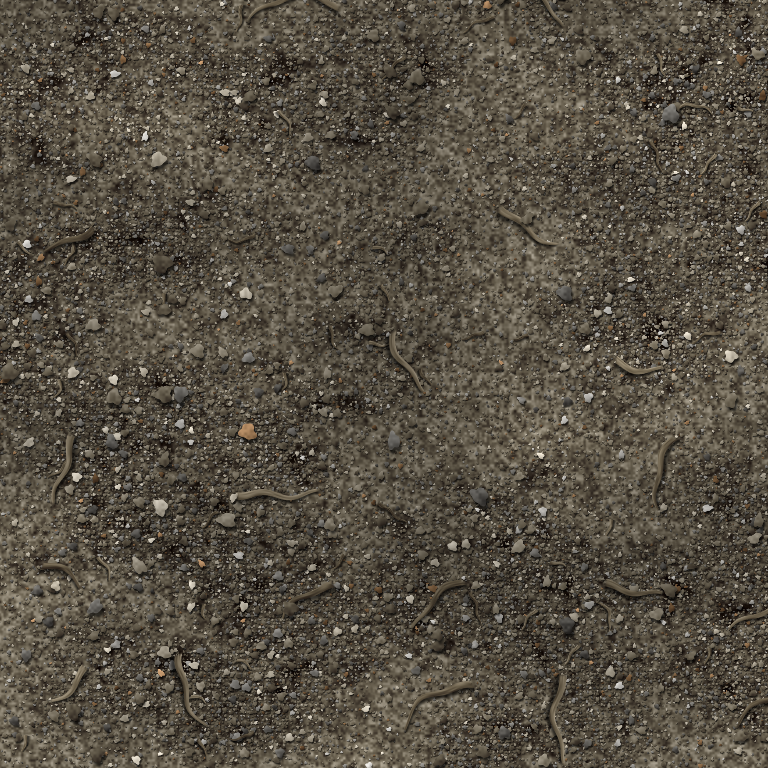
Reproduce this texture procedurally as a Shadertoy shader.

```glsl
// Dry, gritty soil: blotchy earth covered by layers of grains and pebbles,
// each lit from above with a small cast shadow, and strewn with bent twigs.
// Stones and twigs are scattered on jittered grids, from fine to coarse.

float hash(vec2 p) {
    return fract(sin(dot(p, vec2(127.1, 311.7))) * 43758.5453);
}

float noise(vec2 p) {
    vec2 i = floor(p), f = fract(p);
    f = f * f * (3.0 - 2.0 * f);
    return mix(mix(hash(i), hash(i + vec2(1, 0)), f.x),
               mix(hash(i + vec2(0, 1)), hash(i + vec2(1, 1)), f.x), f.y);
}

float fbm(vec2 p) {
    float sum = 0.0, amp = 0.5;
    for (int i = 0; i < 5; i++) {
        sum += amp * noise(p);
        p = mat2(1.6, 1.2, -1.2, 1.6) * p + 7.3;
        amp *= 0.5;
    }
    return sum;
}

mat2 rotation(float a) {
    return mat2(cos(a), sin(a), -sin(a), cos(a));
}

// Warm grey-brown of a given brightness
vec3 earth(float v) {
    return max(vec3(v, v - 0.03, v - 0.05 - 0.04 * smoothstep(0.1, 0.4, v)), 0.015);
}

// Loose areas hold more stones and darker gaps than trodden ones
float looseness(vec2 uv) {
    return smoothstep(0.25, 0.75, 0.6 * noise(uv * vec2(6, 9)) + 0.4 * noise(uv * vec2(17, 23) + 4.0));
}

// Irregular rounded outline, negative inside
float stoneShape(vec2 p, float radius, float seed) {
    p = rotation(seed * 6.283) * p;
    p.y *= 1.0 + 0.6 * fract(seed * 7.0);
    float a = atan(p.y, p.x);
    return length(p) - radius * (1.0 + 0.15 * sin(3.0 * a + seed * 40.0) + 0.09 * sin(5.0 * a + seed * 90.0));
}

void scatterStones(inout vec3 col, vec2 uv, float cells, float density, float brightest) {
    vec2 p = uv * cells;
    float aa = 0.55 * cells / iResolution.y;
    for (int y = -1; y <= 1; y++)
    for (int x = -1; x <= 1; x++) {
        vec2 cell = floor(p) + vec2(x, y), id = cell + cells * 1.7;
        float seed = hash(id + 3.1);
        vec2 center = cell + 0.2 + 0.6 * vec2(hash(id + 11.3), hash(id + 23.9));
        if (hash(id) > density * (0.45 + 1.1 * looseness(center / cells))) continue;

        float radius = mix(0.2, 0.46, hash(id + 37.7));
        vec2 q = p - center;
        float shadow = stoneShape(q + vec2(-0.1, 0.22) * radius * 2.0, radius, seed);
        col *= 1.0 - 0.62 * smoothstep(0.08 + aa, -0.08 - aa, shadow);

        float pick = hash(id + 51.1), kind = hash(id + 67.3);
        float tone = mix(0.27, 0.54, pick) + (brightest - 0.54) * pow(pick, 7.0);
        tone += 0.11 * dot(q / radius, vec2(-0.4, 0.9));
        tone += 0.14 * (noise(uv * 260.0 + seed * 50.0) - 0.5);
        vec3 stone = earth(tone);
        if (kind < 0.22) stone = mix(stone, vec3(tone - 0.03), 0.7);
        if (kind > 0.94) stone *= vec3(1.08, 0.88, 0.7);
        col = mix(col, stone, smoothstep(aa, -aa, stoneShape(q, radius, seed)));
    }
}

void scatterTwigs(inout vec3 col, vec2 uv, float cells, float density, float width) {
    vec2 p = uv * cells;
    float aa = 0.6 * cells / iResolution.y;
    for (int y = -1; y <= 1; y++)
    for (int x = -1; x <= 1; x++) {
        vec2 cell = floor(p) + vec2(x, y), id = cell + cells * 5.3;
        if (hash(id) > density) continue;
        vec2 center = cell + 0.3 + 0.4 * vec2(hash(id + 9.1), hash(id + 17.7));
        float seed = hash(id + 29.3), halfLength = mix(0.18, 0.42, hash(id + 41.9));
        vec2 q = rotation(3.1416 * seed) * (p - center);
        q.y += (hash(id + 53.3) - 0.5) * 2.4 * q.x * q.x + 0.025 * sin(q.x * 14.0 + seed * 30.0);

        // Tapered body with fibres along it
        float t = q.x / halfLength;
        float w = width * (0.75 - 0.35 * t);
        float ends = smoothstep(1.0, 0.88, abs(t));
        float side = q.y * (cos(3.1416 * seed) < 0.0 ? -1.0 : 1.0);
        col *= 1.0 - 0.6 * ends * smoothstep(w * 1.6 + aa, 0.0, abs(side + w * 1.3));
        float tone = mix(0.27, 0.47, hash(id + 61.7)) + 0.1 * clamp(side / w, -1.0, 1.0);
        tone += 0.2 * (noise(vec2(q.x * 12.0, q.y / width * 2.5) + seed * 60.0) - 0.5);
        col = mix(col, earth(tone) * vec3(1.0, 0.97, 0.92), ends * smoothstep(w + aa, w - aa, abs(q.y)));
    }
}

void mainImage(out vec4 fragColor, in vec2 fragCoord) {
    vec2 uv = fragCoord / iResolution.y;
    float loose = looseness(uv);

    // Packed earth with fine grit and dark pits
    float v = mix(0.39, 0.27, loose);
    v += 0.26 * (noise(uv * 170.0) - 0.5) + 0.24 * (noise(uv * 310.0 + 5.0) - 0.5);
    v *= 1.0 - 0.6 * smoothstep(0.55, 0.8, fbm(uv * 38.0)) * (0.4 + loose);
    vec3 col = earth(v);

    // Grains, then gravel, twigs and the largest pebbles
    scatterStones(col, uv, 215.0, 0.62, 0.72);
    scatterStones(col, uv, 128.0, 0.36, 0.8);
    scatterStones(col, uv, 70.0, 0.17, 0.85);
    scatterTwigs(col, uv, 17.0, 0.16, 0.04);
    scatterTwigs(col, uv, 6.5, 0.42, 0.03);
    scatterStones(col, uv, 36.0, 0.07, 0.88);

    // Broad patches of damp and dry ground
    col *= 0.8 + 0.5 * fbm(uv * vec2(4, 7) + 2.0);
    fragColor = vec4(col, 1.0);
}
```
